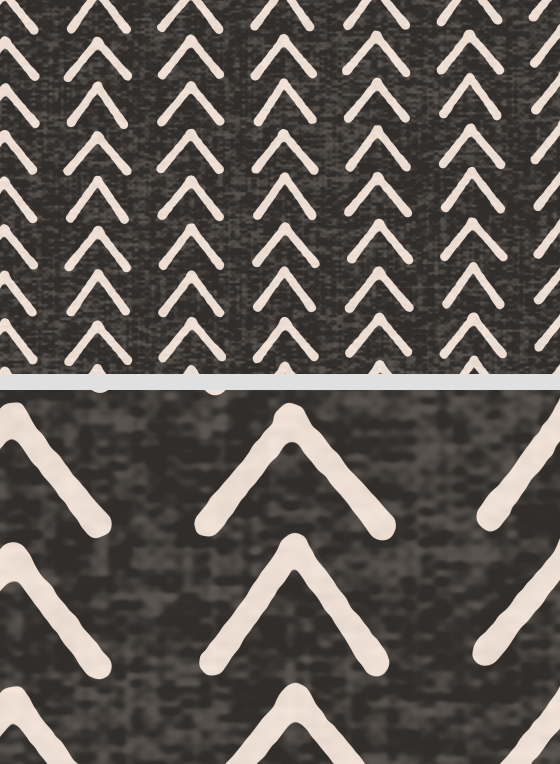
Top: the whole. Bottom: its middle third, enlarged.
Give the GLSL for this pattern, as a WebGL 2 fragment shader.

```glsl
#version 300 es
precision highp float;

uniform vec2 u_resolution;
out vec4 fragColor;

float hash(vec2 p) {
    vec3 h = fract(vec3(p.xyx) * 0.1031);
    h += dot(h, h.yzx + 33.33);
    return fract((h.x + h.y) * h.z);
}

float noise(vec2 p) {
    vec2 cell = floor(p), f = fract(p);
    f = f * f * (3.0 - 2.0 * f);
    float low = mix(hash(cell), hash(cell + vec2(1, 0)), f.x);
    float high = mix(hash(cell + vec2(0, 1)), hash(cell + vec2(1, 1)), f.x);
    return mix(low, high, f.y);
}

float smoothMin(float a, float b, float k) {
    float h = max(k - abs(a - b), 0.0) / k;
    return min(a, b) - 0.25 * h * h * k;
}

// Rounded stroke from the apex to tip, swelling at its end
float armDistance(vec2 q, vec2 tip) {
    float along = clamp(dot(q, tip) / dot(tip, tip), 0.0, 1.0);
    return length(q - tip * along) - mix(0.0106, 0.0122, smoothstep(0.6, 1.0, along));
}

// Chevron opening downward; q.y grows downward
float chevronDistance(vec2 q, vec2 id, float narrow) {
    vec2 span = mix(vec2(0.078, 0.095), vec2(0.073, 0.101), narrow);
    vec2 leftJitter = vec2(hash(id + 3.7), hash(id + 8.1)) - 0.5;
    vec2 rightJitter = vec2(hash(id + 15.3), hash(id + 21.9)) - 0.5;
    float left = armDistance(q, vec2(-1, 1) * (span + 0.007 * leftJitter));
    float right = armDistance(q, span + 0.007 * rightJitter);
    return smoothMin(left, right, mix(0.012, 0.006, narrow));
}

// Columns bend up and lean slightly toward the right side
float patternDistance(vec2 p) {
    float depth = 1.0 - p.y;
    float column = round((p.x - 0.0127) / 0.2484);
    float bend = column * column;
    float centerX = 0.0127 + 0.2484 * column + 0.00055 * bend * depth;
    float firstY = 0.109 - 0.0009 * bend;
    float nearest = round((depth - firstY) / 0.126);
    float oddColumn = mod(column, 2.0);
    float d = 1.0;
    for (float k = -1.0; k <= 1.0; k++) {
        float row = nearest + k;
        vec2 id = vec2(column, row) + 20.0;
        // Odd columns alternate broad and narrow marks
        float oddRow = mod(row, 2.0);
        float narrow = mix(0.4 * hash(id), oddRow, oddColumn);
        float shift = oddColumn * mix(0.005, -0.005, oddRow);
        shift += 0.004 * (hash(id + 31.0) - 0.5);
        vec2 q = vec2(p.x - centerX, depth - firstY - 0.126 * row - shift);
        q.x -= 0.003 * (hash(id + 47.0) - 0.5);
        d = min(d, chevronDistance(q, id, narrow));
    }
    return d;
}

void main() {
    vec2 p = gl_FragCoord.xy / u_resolution.y;
    float pixel = 1.0 / u_resolution.y;

    // Woven threads with short dashes, streaks and slubs
    vec2 thread = 120.0 * (p + vec2(0.0, 0.006 * noise(p * vec2(5, 14))));
    float dash = noise(thread * vec2(0.55, 1.2));
    float streak = noise(thread * vec2(1.1, 0.08) + 70.0);
    float slub = noise(thread * vec2(0.05, 0.6) + 130.0);
    float weave = cos(3.14159 * thread.x) * cos(3.14159 * thread.y);
    float grain = 0.55 * dash + 0.25 * streak + 0.2 * slub + 0.05 * weave;

    vec3 charcoal = mix(vec3(0.19, 0.175, 0.165), vec3(0.35, 0.33, 0.31),
                        smoothstep(0.34, 0.88, grain));
    vec3 cream = vec3(0.93, 0.87, 0.83) * (1.0 + 0.08 * (grain - 0.5));

    // Printed edge, slightly uneven along the threads
    float d = patternDistance(p) + 0.002 * (noise(p * 110.0) - 0.5);
    float ink = 1.0 - smoothstep(-0.7 * pixel, 0.7 * pixel, d);
    fragColor = vec4(mix(charcoal, cream, ink), 1.0);
}
```
